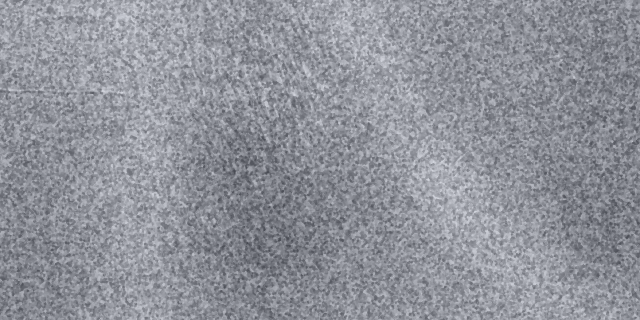
This texture is drawn by a Shadertoy shader. Its source:

```glsl
// Draws a worn blue-grey plaster wall: fine pebbled grain, cloudy patches, trowel streaks and scratches.

#define BASE_TONE 0.577
#define TINT vec3(-0.006, 0.004, 0.036)
#define GRAIN_SCALE 142.0
#define GRAIN_CONTRAST 0.25
#define RIDGE_SCALE 82.0
#define RIDGE_CONTRAST 0.27
#define CLOUD_CONTRAST 0.013
#define PATCH_CONTRAST 1.15
#define STREAK_DIR vec2(0.38, -0.925)
#define STREAK_CONTRAST 0.28
#define SCRATCH_WIDTH 0.004

vec2 hash22(vec2 cell) {
    vec3 h = fract(cell.xyx * vec3(0.1031, 0.1030, 0.0973));
    h += dot(h, h.yzx + 33.33);
    return fract((h.xx + h.yz) * h.zy);
}

// Smooth cellular noise: random tone per cell, blended by distance; range -0.5 to 0.5
float cellNoise(vec2 p) {
    vec2 cell = floor(p), local = fract(p);
    float tone = 0.0, total = 0.0;
    for (int y = -1; y <= 1; y++)
    for (int x = -1; x <= 1; x++) {
        vec2 side = vec2(x, y);
        vec2 seed = hash22(cell + side + 17.0);
        vec2 away = side + 0.1 + 0.8 * seed - local;
        float weight = exp(-6.0 * dot(away, away));
        tone += weight * (hash22(cell + side + 271.0).x - 0.5);
        total += weight;
    }
    return tone / max(total, 1e-4);
}

// Layered, warped sines for soft mottling
float clouds(vec2 p) {
    float sum = 0.0, gain = 1.0;
    for (int i = 0; i < 4; i++) {
        p += 0.35 * sin(p.yx * 1.3 + float(i) * 2.1);
        sum += gain * sin(p.x + 0.7) * sin(p.y + 1.9);
        p = mat2(1.4, 1.1, -1.1, 1.4) * p;
        gain *= 0.7;
    }
    return sum;
}

// Soft elliptical spot
float spot(vec2 p, vec2 center, vec2 radius) {
    vec2 d = (p - center) / radius;
    return exp(-dot(d, d));
}

float segment(vec2 p, vec2 a, vec2 b) {
    vec2 ab = b - a;
    return length(p - a - ab * clamp(dot(p - a, ab) / dot(ab, ab), 0.0, 1.0));
}

// Broad light and dark areas of the wall
float patches(vec2 p) {
    float band = min(segment(p, vec2(1.03, 1.05), vec2(1.40, 0.40)),
                     segment(p, vec2(1.40, 0.40), vec2(1.88, -0.05)));
    float tone = 0.065 * exp(-band * band / 0.016);
    tone += 0.040 * spot(p, vec2(1.40, 0.42), vec2(0.12, 0.10));
    tone += 0.055 * spot(p, vec2(0.42, 0.45), vec2(0.16, 0.55));
    tone += 0.045 * spot(p, vec2(0.30, 0.95), vec2(0.45, 0.25));
    tone -= 0.085 * spot(p, vec2(0.85, 0.30), vec2(0.24, 0.30));
    tone -= 0.050 * spot(p, vec2(0.72, 0.53), vec2(0.10, 0.10));
    tone -= 0.060 * spot(p, vec2(1.98, 0.65), vec2(0.25, 0.45));
    tone -= 0.045 * spot(p, vec2(1.88, 0.28), vec2(0.20, 0.18));
    tone -= 0.060 * spot(p, vec2(0.0, 0.05), vec2(0.30, 0.35));
    return tone;
}

// Thin line with softened edges
float scratch(float dist) {
    return 1.0 - smoothstep(0.2 * SCRATCH_WIDTH, 1.4 * SCRATCH_WIDTH, dist);
}

void mainImage(out vec4 fragColor, in vec2 fragCoord) {
    vec2 p = fragCoord / iResolution.y;
    p.x += 1.0 - 0.5 * iResolution.x / iResolution.y;

    // Fine specks over short worm-like ridges, without a main direction
    vec2 turned = mat2(0.82, 0.57, -0.57, 0.82) * p;
    float grain = cellNoise(turned * GRAIN_SCALE + 240.0);
    float ridge = 0.17 - abs(cellNoise(p * RIDGE_SCALE + 60.0));

    // Sparse light trowel streaks, strongest at the upper centre
    vec2 across = vec2(-STREAK_DIR.y, STREAK_DIR.x);
    vec2 streakPos = vec2(dot(p, across) * 120.0, dot(p, STREAK_DIR) * 27.0);
    float streak = max(cellNoise(streakPos + 120.0) - 0.08, -0.1);
    float streakMask = spot(p, vec2(0.87, 0.76), vec2(0.30, 0.30))
                     + 0.6 * spot(p, vec2(0.72, 0.30), vec2(0.22, 0.28))
                     + 0.3 * spot(p, vec2(0.40, 0.40), vec2(0.15, 0.35));

    float tone = BASE_TONE + PATCH_CONTRAST * patches(p) + CLOUD_CONTRAST * clouds(p * 5.0);
    tone += GRAIN_CONTRAST * grain + RIDGE_CONTRAST * ridge;
    tone += STREAK_CONTRAST * streak * streakMask;

    // Broken scratch at the right, and a shallow crease at the left
    vec2 bent = p + 0.006 * sin(p.yx * 31.0);
    float line = min(segment(bent, vec2(1.66, 0.96), vec2(1.81, 0.72)),
                     segment(bent, vec2(1.81, 0.72), vec2(1.99, 0.53)));
    tone += 0.11 * scratch(line) * smoothstep(-0.15, 0.15, ridge);
    float crease = p.y - 0.722 + 0.025 * p.x + 0.002 * sin(p.x * 37.0);
    float creaseFade = 1.0 - smoothstep(0.25, 0.50, p.x);
    tone += creaseFade * (0.08 * scratch(abs(crease)) - 0.07 * scratch(abs(crease + 0.008)));

    fragColor = vec4(clamp(tone + TINT, 0.0, 1.0), 1.0);
}
```
